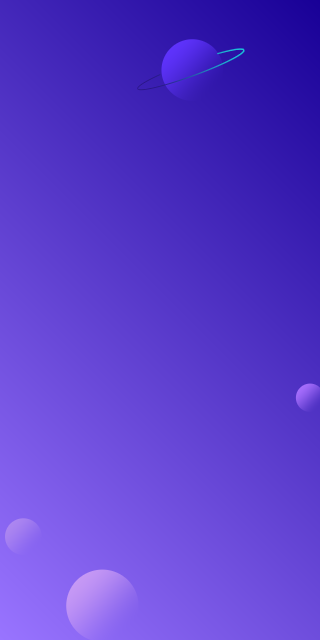
A Shadertoy shader for this background:

```glsl
// Violet diagonal sky with four fading planets, one of them circled by a thin cyan ring.

// Coverage of a shape from its signed distance, softened over one pixel.
float cover(float dist) {
    float pixel = 1.0 / iResolution.x;
    return clamp(0.5 - dist / pixel, 0.0, 1.0);
}

// Disc lit from the upper left that fades out towards the lower right.
vec3 planet(vec3 sky, vec2 p, vec2 center, float radius, vec3 tint, float opacity) {
    vec2 q = (p - center) / radius;
    float shade = dot(q, vec2(0.7071, -0.7071));
    float alpha = opacity * (1.0 - smoothstep(-1.1, 0.95, shade));
    return mix(sky, tint, alpha * cover((length(q) - 1.0) * radius));
}

// Approximate signed distance to an axis-aligned ellipse.
float ellipse(vec2 q, vec2 radii) {
    float k = length(q / radii);
    return k * (k - 1.0) / max(length(q / (radii * radii)), 1e-4);
}

// Tilted ring: the far half hides behind the disc, the near half crosses it.
vec3 ring(vec3 base, vec2 p, vec2 center, float discRadius) {
    float tilt = radians(20.0);
    vec2 q = p - center;
    float hidden = cover(length(q) - discRadius);
    q = mat2(cos(tilt), -sin(tilt), sin(tilt), cos(tilt)) * q;

    float along = clamp(q.x / 0.354 + 0.5, 0.0, 1.0);
    float halfWidth = mix(0.0012, 0.0023, along);
    float line = cover(abs(ellipse(q, vec2(0.176, 0.021))) - halfWidth);
    line *= 1.0 - hidden * step(0.0, q.y);

    vec3 tint = mix(vec3(0.15, 0.08, 0.50), vec3(0.10, 0.83, 0.87), smoothstep(0.1, 1.0, along));
    return mix(base, tint, line * 0.9);
}

void mainImage(out vec4 fragColor, in vec2 fragCoord) {
    // Canvas width is one unit
    vec2 p = fragCoord / iResolution.x;
    float height = iResolution.y / iResolution.x;

    // Sky: light lower left to deep indigo upper right
    float t = (p.x + p.y) / (1.0 + height);
    vec3 color = mix(vec3(0.60, 0.455, 1.0), vec3(0.094, 0.0, 0.59), t);

    // Pale planets near the bottom and the one cut by the right edge
    color = planet(color, p, vec2(0.320, 0.107), 0.113, vec3(0.79, 0.61, 0.96), 0.95);
    color = planet(color, p, vec2(0.073, 0.323), 0.0573, vec3(0.70, 0.55, 0.94), 0.85);
    color = planet(color, p, vec2(0.969, 0.757), 0.0443, vec3(0.65, 0.43, 0.99), 1.0);

    // Ringed planet at the top
    vec2 ringed = vec2(0.601, 1.781);
    color = planet(color, p, ringed, 0.0964, vec3(0.37, 0.20, 0.99), 1.0);
    color = ring(color, p, vec2(0.596, 1.783), 0.0964);

    fragColor = vec4(color, 1.0);
}
```
